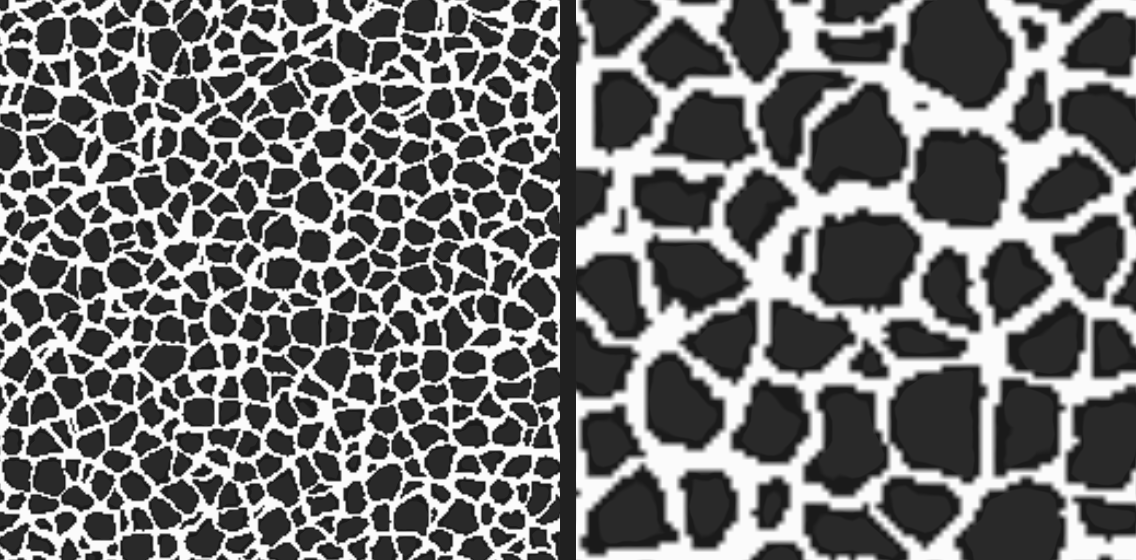
Left: the whole. Right: its middle third, enlarged.
This pattern is drawn by a Shadertoy shader. Its source:

```glsl
const float CELLS = 21.0;    // grain sites across the canvas
const float LATTICE = 256.0; // mask samples across the canvas
const vec3 BODY = vec3(0.16);
const vec3 RIM = vec3(0.10);
const vec3 GAP = vec3(0.985);

vec3 hash3(vec2 p) {
    vec3 q = fract(p.xyx * vec3(0.1031, 0.1030, 0.0973));
    q += dot(q, q.yxz + 33.33);
    return fract((q.xxy + q.yzz) * q.zyx);
}

float cornerSlope(vec2 corner, vec2 offset) {
    float angle = 6.2832 * hash3(corner + 71.0).x;
    return dot(vec2(cos(angle), sin(angle)), offset);
}

float gradientNoise(vec2 p) {
    vec2 i = floor(p), f = p - i;
    vec2 u = f * f * f * (f * (f * 6.0 - 15.0) + 10.0);
    vec2 e = vec2(1.0, 0.0);
    float low = mix(cornerSlope(i, f), cornerSlope(i + e, f - e), u.x);
    float high = mix(cornerSlope(i + e.yx, f - e.yx), cornerSlope(i + 1.0, f - 1.0), u.x);
    return mix(low, high, u.y);
}

vec2 warp(vec2 p, float scale, float amount) {
    vec2 q = p * scale;
    return p + amount * vec2(gradientNoise(q), gradientNoise(q + 37.4));
}

// xy: jittered position in its grid square, z: weight that enlarges the grain
vec3 site(vec2 square) {
    vec3 h = hash3(square + 13.0);
    return vec3(0.04 + 0.92 * h.xy, 0.42 * h.z * h.z);
}

// Rounded distance to the border of a weighted Voronoi grain
float grainDistance(vec2 p, float sharpness) {
    vec2 base = floor(p), f = p - base;
    vec3 nearest = vec3(0.0);
    float best = 1e3;
    for (int y = -2; y <= 2; y++)
    for (int x = -2; x <= 2; x++) {
        vec2 o = vec2(x, y);
        vec3 s = site(base + o);
        vec2 r = o + s.xy - f;
        float power = dot(r, r) - s.z;
        if (power < best) { best = power; nearest = vec3(r, s.z); }
    }
    float sum = 1e-9;
    for (int y = -2; y <= 2; y++)
    for (int x = -2; x <= 2; x++) {
        vec2 o = vec2(x, y);
        vec3 s = site(base + o);
        vec2 r = o + s.xy - f;
        float apart = length(r - nearest.xy);
        if (apart > 1e-3) {
            float edge = (dot(r, r) - s.z - best) / (2.0 * apart);
            sum += exp(-sharpness * edge);
        }
    }
    return -log(sum) / sharpness;
}

// x: 1 in the gaps and 0 in the grains, y: signed depth into the grain
vec2 grainMask(vec2 uv) {
    vec2 p = warp(uv * CELLS, 1.1, 0.34);
    p = warp(p, 2.7, 0.10);
    float halfGap = 0.085 + 0.05 * gradientNoise(uv * 11.0);
    float roughness = 0.06 * gradientNoise(uv * 93.0);
    float depth = grainDistance(p, 15.0) - halfGap + roughness;
    return vec2(step(depth, 0.0), depth);
}

void mainImage(out vec4 fragColor, in vec2 fragCoord) {
    vec2 uv = fragCoord / iResolution.y;

    // Blend a stepped mask between lattice points for soft, jagged edges
    vec2 g = uv * LATTICE - 0.5;
    vec2 i = floor(g), f = g - i;
    vec2 mask = vec2(0.0);
    for (int y = 0; y <= 1; y++)
    for (int x = 0; x <= 1; x++) {
        vec2 o = vec2(x, y);
        vec2 w = mix(1.0 - f, f, o);
        mask += w.x * w.y * grainMask((i + o + 0.5) / LATTICE);
    }

    // Thin darker rim just inside each grain
    float rim = smoothstep(0.0, 0.04, mask.y) * (1.0 - smoothstep(0.08, 0.12, mask.y));
    vec3 color = mix(mix(BODY, RIM, rim), GAP, mask.x);
    fragColor = vec4(color, 1.0);
}
```
